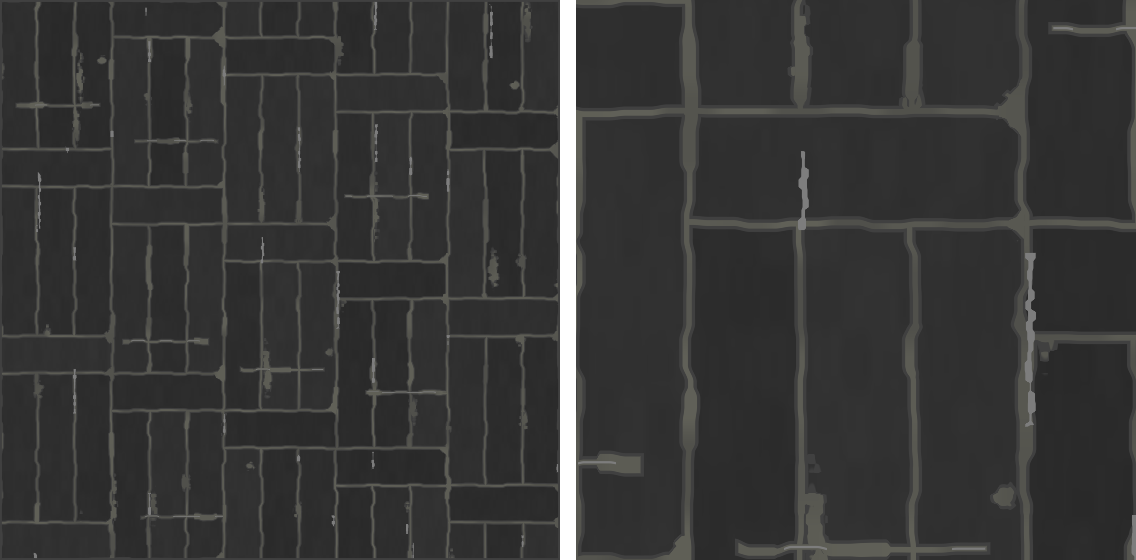
Left: the whole. Right: its middle third, enlarged.
A WebGL 1 fragment shader for this texture:

```glsl
precision highp float;
// Dark basket-weave planks: stepped blocks of three upright boards and one crossboard, with worn seams.
uniform vec2 u_resolution;

float hash(vec2 p) {
  return fract(sin(dot(p, vec2(12.99, 78.23))) * 4375.85);
}

// Value noise with steep transitions, giving chipped, step-like edges
float stepNoise(vec2 p) {
  vec2 i = floor(p), f = smoothstep(0.3, 0.7, fract(p));
  return mix(mix(hash(i), hash(i + vec2(1, 0)), f.x),
             mix(hash(i + vec2(0, 1)), hash(i + vec2(1, 1)), f.x), f.y);
}

float boxDistance(vec2 p, vec2 halfSize) {
  vec2 d = abs(p) - halfSize;
  return max(d.x, d.y);
}

float cover(float d) {
  float soft = 9.0 / u_resolution.y;
  return 1.0 - smoothstep(-soft, soft, d);
}

void main() {
  // Fifteen board widths across and down, y pointing down
  vec2 uv = gl_FragCoord.xy / u_resolution;
  vec2 p = vec2(uv.x, 1.0 - uv.y) * 15.0;

  // Blocks of 3 x 5 units, each column one unit lower than the last
  float column = floor(p.x / 3.0);
  float slide = p.y - column + 1.0;
  vec2 q = vec2(mod(p.x, 3.0), mod(slide, 5.0));
  vec2 block = vec2(column, mod(floor(slide / 5.0), 3.0));
  float lying = step(q.y, 1.0);
  vec2 board = block * vec2(3, 2) + vec2(floor(q.x) * (1.0 - lying), lying);

  // Board tone with faint upright grain
  float grain = stepNoise(p * vec2(4.0, 1.7)) + 0.5 * stepNoise(p * vec2(13.0, 4.0)) - 0.75;
  float tone = 0.18 + 0.028 * (hash(board + 3.7) - 0.5) + 0.011 * grain;

  // Wobbling seams; inner uprights stop at the crossboard
  float line = floor(p.x + 0.5);
  vec2 wobble = vec2(stepNoise(vec2(line * 7.0, p.y * 2.7)),
                     stepNoise(vec2(p.x * 2.7, floor(p.y + 0.5) * 7.0 + 40.0))) - 0.5;
  float upright = abs(p.x - line - 0.07 * wobble.x);
  upright += lying * step(abs(q.x - 1.5), 1.0) * 9.0;
  float wear = smoothstep(0.68, 0.9, stepNoise(vec2(line * 5.0 + 9.0, p.y * 1.6)));
  float nearest = q.y < 0.5 ? 0.0 : (q.y < 3.0 ? 1.0 : 5.0);
  float level = abs(q.y - nearest - 0.04 * wobble.y);
  float worn = min(upright - 0.024 - 0.035 * wear, level - 0.026);

  // Broken corners at the right end of some crossboards
  float jag = stepNoise(p * 11.0) - 0.5;
  float corner = 3.0 - q.x + abs(q.y - nearest);
  worn = min(worn, corner - 0.32 * hash(block + nearest * 1.3) + 0.08 * jag);

  // Occasional crack across the upright boards
  float crackY = 3.2 + 1.5 * hash(block + 5.1);
  float crackX = 1.0 + hash(block + 8.3);
  float crack = boxDistance(q - vec2(crackX, crackY + 0.05 * wobble.y), vec2(1.1, 0.025));
  crack += step(0.27, hash(block + 2.6)) * 9.0;
  worn = min(worn, crack - 0.05 * smoothstep(0.6, 0.9, stepNoise(p * vec2(3.0, 0.1))));

  // Scattered chips and pale scratches, mostly gathered on the uprights
  float scratch = 9.0;
  for (int j = -1; j <= 1; j++) {
    for (int i = -1; i <= 1; i++) {
      vec2 cell = vec2(line, floor(p.y)) + vec2(i, j);
      float a = hash(cell + 0.3), b = hash(cell + 31.7), c = hash(cell + 67.1);
      vec2 chipSize = vec2(0.04 + 0.07 * c, 0.08 + 0.4 * b * b);
      vec2 chip = (p - cell - vec2(0.7 * (b - 0.5) * c, a)) / chipSize;
      float chipEdge = (length(chip) - 1.0) * chipSize.x + 0.09 * jag;
      worn = min(worn, chipEdge + 9.0 * (step(0.2, hash(cell + 11.9)) + lying));
      vec2 away = p - cell - vec2(0.5 * (a - 0.5) * b * b, c);
      float streak = boxDistance(away, vec2(0.026, 0.08 + 0.75 * a * a)) + 0.05 * jag;
      scratch = min(scratch, streak + 9.0 * step(0.14, hash(cell + 19.4)));
    }
  }
  // Pale flecks along the cracks
  scratch = min(scratch, crack + 0.015 + step(0.0, wobble.y));

  // Layers: board, soft rim, worn seam, bare scratch, edge frame
  vec3 seam = mix(vec3(0.31, 0.31, 0.29), vec3(0.38, 0.38, 0.345),
                  stepNoise(p * vec2(2.0, 1.3) + 20.0));
  vec3 color = mix(vec3(tone), vec3(0.25), cover(worn - 0.03));
  color = mix(color, seam, cover(worn));
  color = mix(color, vec3(0.49), cover(scratch));
  float border = min(min(p.x, 15.0 - p.x), min(p.y, 15.0 - p.y));
  color = mix(color, vec3(0.25), cover(border - 0.05));
  gl_FragColor = vec4(color, 1.0);
}
```
